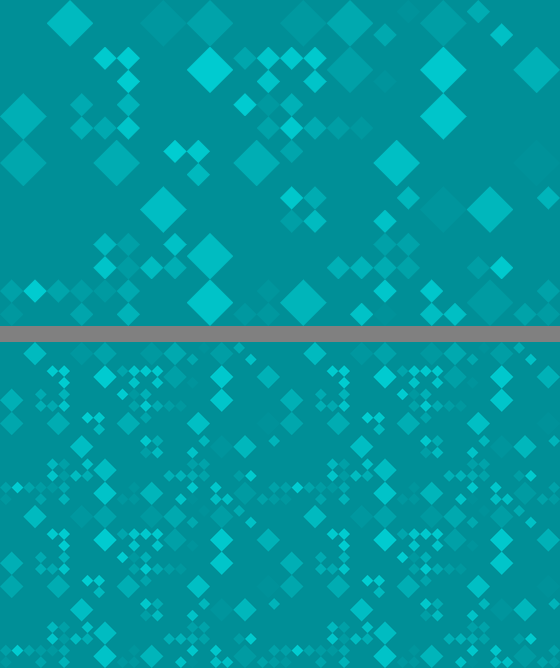
Top, the tile; bottom, the same tile 2 across and 2 down.
Write a Shadertoy shader that draws this background.

```glsl
// Flat teal field scattered with brighter diamonds of two sizes on a square grid.
// Each cell is dealt one large diamond, up to four small ones, or nothing;
// every diamond stays inside its cell, so whole cell counts tile seamlessly.

#define GRID ivec2(12, 7)            // cells across and up
#define LARGE_CELLS 24               // cells holding one large diamond
#define SMALL_CELLS 30               // cells split into four small slots
#define SMALL_FILL 0.65              // chance that a small slot is filled
#define TONE_RANGE vec2(0.04, 0.97)  // faintest and strongest tint
#define BASE_COLOR vec3(0.0, 0.561, 0.592)
#define TINT_COLOR vec3(0.0, 0.812, 0.828)
#define SEED 17u

// Integer hash, free of sine
uint hashBits(uint n) {
    n = n * 747796405u + 2891336453u;
    n = ((n >> ((n >> 28u) + 4u)) ^ n) * 277803737u;
    return (n >> 22u) ^ n;
}

uint cellKey(int index) {
    return hashBits(uint(index) + SEED * 1013u);
}

float random(int index, uint stream) {
    return float(hashBits(cellKey(index) ^ (stream * 7919u)) >> 8u) / 16777216.0;
}

// Place of a cell in a shuffled deck, which keeps the shares of each kind exact
int shuffledRank(int index) {
    uint key = cellKey(index);
    int rank = 0;
    for (int i = 0; i < GRID.x * GRID.y; i++) {
        if (cellKey(i) < key) rank++;
    }
    return rank;
}

// Antialiased diamond filling the unit square; pixel is measured in that square
float diamond(vec2 p, float pixel) {
    p = abs(p - 0.5);
    float dist = (p.x + p.y - 0.5) * 0.70711;
    return clamp(0.5 - dist / pixel, 0.0, 1.0);
}

void mainImage(out vec4 fragColor, in vec2 fragCoord) {
    vec2 gridPos = fragCoord / iResolution.xy * vec2(GRID);
    float pixel = float(GRID.y) / iResolution.y;
    ivec2 cell = ivec2(floor(gridPos)) % GRID;
    vec2 local = fract(gridPos);

    int index = cell.y * GRID.x + cell.x;
    int rank = shuffledRank(index);
    float coverage = 0.0;
    float tone = 0.0;

    if (rank < LARGE_CELLS) {
        // Golden-ratio steps spread the tones evenly
        tone = fract(float(rank) * 0.61803 + 0.5);
        coverage = diamond(local, pixel);
    } else if (rank < LARGE_CELLS + SMALL_CELLS) {
        ivec2 slot = ivec2(local * 2.0);
        uint stream = uint(slot.y * 2 + slot.x) * 2u + 1u;
        tone = random(index, stream);
        float filled = step(random(index, stream + 1u), SMALL_FILL);
        coverage = filled * diamond(fract(local * 2.0), pixel * 2.0);
    }

    float tint = coverage * mix(TONE_RANGE.x, TONE_RANGE.y, tone);
    fragColor = vec4(mix(BASE_COLOR, TINT_COLOR, tint), 1.0);
}
```
